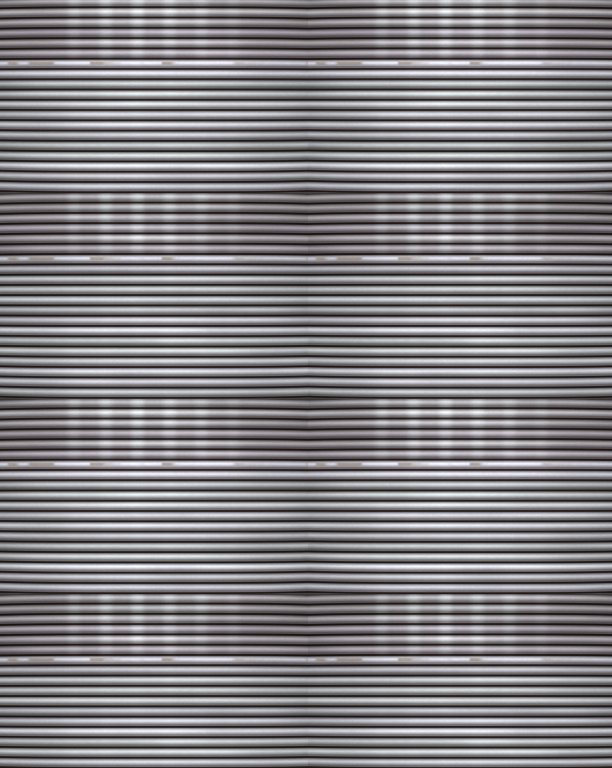
Reproduce this texture procedurally as a Shadertoy shader.

```glsl
// Corrugated metal shutter: two panels across and about four down, each a stack
// of 19 or 20 rounded slats. Every slat is shaded by a cross-section profile
// lit from above; panels add bowed sides, pale streaks and a rusty joint.

const float PANELS_ACROSS = 1.987;
const float SLATS_DOWN = 74.7;
const float SHORT_PANEL = 19.0;
const float LONG_PANEL = 20.0;
const float JOINT_ROW = 6.0;

const vec3 GAP_COLOR = vec3(0.13, 0.10, 0.09);
const vec3 SHADE_COLOR = vec3(0.42, 0.41, 0.42);
const vec3 STEEL_COLOR = vec3(0.61, 0.62, 0.64);
const vec3 LIGHT_COLOR = vec3(0.81, 0.82, 0.84);
const vec3 RUST_COLOR = vec3(0.52, 0.45, 0.36);

float hash(vec2 p) {
    vec3 q = fract(vec3(p.xyx) * 0.1031);
    q += dot(q, q.yzx + 33.33);
    return fract((q.x + q.y) * q.z);
}

float noise(vec2 p) {
    vec2 i = floor(p), f = fract(p);
    f = f * f * (3.0 - 2.0 * f);
    return mix(mix(hash(i), hash(i + vec2(1, 0)), f.x),
               mix(hash(i + vec2(0, 1)), hash(i + vec2(1, 1)), f.x), f.y);
}

// Soft step whose ramp is never narrower than the pixel footprint.
float ramp(float edge, float x, float width) {
    return smoothstep(edge - width, edge + width, x);
}

float band(float lo, float hi, float x, float width) {
    return ramp(lo, x, width) * (1.0 - ramp(hi, x, width));
}

// Metal coverage of one slat; v runs from its top (0) to its bottom (1).
float slatBody(float v, float soft) {
    return 1.0 - band(0.81, 0.99, v, max(0.07, soft))
               - band(0.81, 0.99, v + 1.0, max(0.07, soft));
}

// Cross-section: a high crest that falls off into shade below.
vec3 slatProfile(float v, float soft) {
    float belly = band(0.08, 0.59, v, max(0.10, soft));
    float crest = band(0.19, 0.43, v, max(0.12, soft));
    vec3 color = mix(SHADE_COLOR, STEEL_COLOR, belly);
    color = mix(color, LIGHT_COLOR, crest);
    return mix(GAP_COLOR, color, slatBody(v, soft));
}

// Evenly spaced pale vertical streaks, strongest left of the middle.
float paleStreaks(float u) {
    float sum = 0.0;
    for (int i = 0; i < 6; i++) {
        float k = float(i);
        float strength = 1.0 - 0.20 * abs(k - 1.8);
        float center = 0.24 + 0.1035 * k;
        sum += strength * band(center - 0.019, center + 0.019, u, 0.015);
    }
    return sum;
}

// Slats bow towards the middle of the panel at its sides.
float bowedRow(float row, float u, float count) {
    float side = abs(2.0 * u - 1.0);
    return row - 0.12 * (1.0 - 2.0 * row / count) * pow(side, 4.0);
}

vec3 panel(float u, float row, float count, float seed, float soft) {
    float y = clamp(bowedRow(row, u, count), 0.0, count - 0.001);
    float slat = floor(y);
    float v = fract(y);
    float metal = slatBody(v, soft);
    vec3 color = slatProfile(v, soft);

    // Lighting across the panel, with a duller, browner upper section
    float side = abs(2.0 * u - 1.0);
    float upper = 1.0 - ramp(JOINT_ROW, y, 0.1);
    color *= 1.07 - 0.19 * side * side;
    color *= mix(vec3(1.0), vec3(0.86, 0.825, 0.83), upper);

    // Pale streaks, with a faint trace below the upper section
    float fade = upper * (1.0 - 0.07 * y) + 0.08 * (1.0 - upper);
    float glow = 0.40 * band(0.28, 0.70, u, 0.12);
    float streak = fade * (paleStreaks(u) + glow);
    color += vec3(0.12, 0.14, 0.14) * streak * (0.3 + 0.7 * metal);

    // Faint lavender or green lean and brightness of each slat
    float lean = hash(vec2(slat + 3.0, 17.0)) - 0.5;
    color *= 1.0 + lean * vec3(0.010, -0.022, 0.022);
    color *= 0.92 + 0.16 * hash(vec2(slat + 7.0, seed + 41.0));

    // Brighter joint slat with small broken rust marks on its crest
    float joint = band(JOINT_ROW, JOINT_ROW + 1.0, y, soft);
    color *= 1.0 + 0.06 * joint;
    float marks = smoothstep(0.50, 0.80, noise(vec2(u * 26.0, 8.0)));
    float rust = joint * marks * band(0.20, 0.50, v, max(0.10, soft));
    color = mix(color, RUST_COLOR, 0.60 * rust);

    // Broad scuffs and fine grain
    float scuff = noise(vec2(u * 7.0, y * 0.9 + 30.0 * seed)) - 0.5;
    float grain = noise(vec2(u * 150.0, y * 9.0)) - 0.5;
    return color * (1.0 + metal * (0.12 * scuff + 0.04 * grain));
}

void mainImage(out vec4 fragColor, in vec2 fragCoord) {
    vec2 uv = fragCoord / iResolution.xy;
    float u = fract(uv.x * PANELS_ACROSS);
    float row = mod((1.0 - uv.y) * SLATS_DOWN + 0.2, SHORT_PANEL + LONG_PANEL);
    float isLong = step(SHORT_PANEL, row);
    float count = mix(SHORT_PANEL, LONG_PANEL, isLong);
    float soft = 0.5 * SLATS_DOWN / iResolution.y;
    vec3 color = panel(u, row - isLong * SHORT_PANEL, count, isLong, soft);
    fragColor = vec4(clamp(color, 0.0, 1.0), 1.0);
}
```
